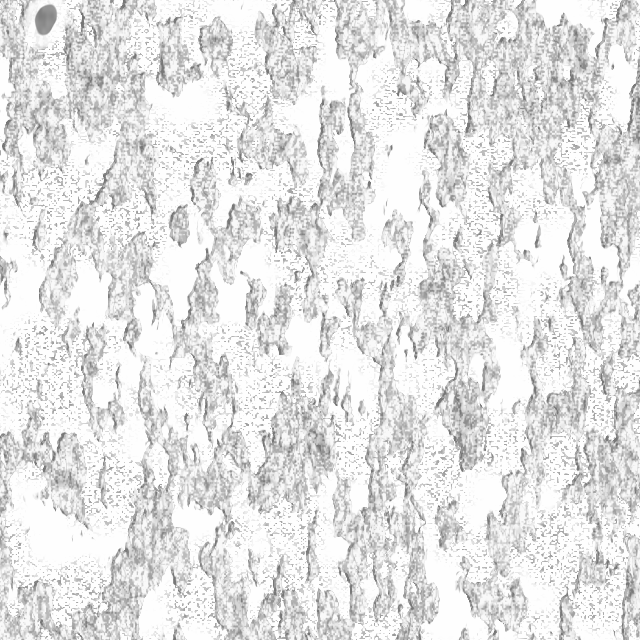
Write a three.js fragment shader that draws this texture.

```glsl
varying vec2 vUv;

const vec3 PLATE_WHITE = vec3(0.995);
const float PLATE_LEVEL = 0.48;

float hash(vec2 p) {
  return fract(sin(dot(p, vec2(127.1, 311.7))) * 43758.5453);
}

float noise(vec2 p) {
  vec2 cell = floor(p);
  vec2 f = fract(p);
  f = f * f * (3.0 - 2.0 * f);
  float low = mix(hash(cell), hash(cell + vec2(1.0, 0.0)), f.x);
  float high = mix(hash(cell + vec2(0.0, 1.0)), hash(cell + vec2(1.0)), f.x);
  return mix(low, high, f.y);
}

float fbm(vec2 p) {
  float sum = 0.0;
  float amplitude = 0.5;
  for (int i = 0; i < 4; i++) {
    sum += amplitude * noise(p);
    p = p * 2.03 + vec2(17.3, 9.1);
    amplitude *= 0.5;
  }
  return sum / 0.9375;
}

// Tall, ragged relief: high on the plates, low in the furrows
float barkHeight(vec2 uv) {
  vec2 warp = vec2(fbm(uv * vec2(34.0, 26.0)), fbm(uv * vec2(34.0, 26.0) + 31.0)) - 0.5;
  uv += warp * vec2(0.024, 0.03);
  return fbm(uv * vec2(43.0, 17.0) + 4.0) + 0.12 * (noise(uv * 6.0 + 8.0) - 0.5);
}

float plateMask(float height, float level) {
  return smoothstep(level - 0.022, level + 0.022, height);
}

// Thin wandering line along the middle level of a noise
float crackLine(vec2 p, float width) {
  return 1.0 - smoothstep(0.0, width, abs(noise(p) - 0.5));
}

// Fine fibres running up the furrows, broken by crisp grit
float fibreGrain(vec2 uv) {
  float sway = 0.03 * (fbm(uv * 16.0) - 0.5);
  float fibres = noise((uv + vec2(sway, 0.0)) * vec2(230.0, 80.0));
  float grit = noise(uv * vec2(410.0, 330.0) + 53.0);
  return smoothstep(0.34, 0.78, mix(fibres, grit, 0.5));
}

// Crisp grains gathered in loose patches
float speckle(vec2 uv) {
  float patches = smoothstep(0.36, 0.62, fbm(uv * 13.0 + 71.0));
  float grains = noise(uv * vec2(350.0, 390.0) + 19.0);
  return patches * smoothstep(0.6, 0.76, grains);
}

float ovalDistance(vec2 uv, vec2 center, vec2 radius, float lean) {
  vec2 d = uv - center;
  d.x -= lean * d.y;
  return length(d / radius);
}

void main() {
  float height = barkHeight(vUv);
  float leftHeight = barkHeight(vUv - vec2(0.004, -0.0015));
  float plate = plateMask(height, PLATE_LEVEL);
  float furrow = 1.0 - plate;
  float region = mix(0.8, 1.15, noise(vUv * 17.0 + 40.0));

  // Furrow floor: pale grain crossed by upright cracks
  vec2 crackUv = vUv + 0.012 * (fbm(vUv * 40.0) - 0.5);
  float cracks = crackLine(crackUv * vec2(120.0, 38.0), 0.14);
  float dark = furrow * region * (0.02 + 0.27 * fibreGrain(vUv) + 0.12 * cracks);

  // Deep pits
  float depth = 1.0 - smoothstep(0.22, 0.36, height);
  dark += 0.14 * depth * smoothstep(0.5, 0.7, noise(vUv * 40.0));

  // Shadow cast by plate edges, plus a faint outline
  float shadow = clamp(plateMask(leftHeight, PLATE_LEVEL) - plate, 0.0, 1.0);
  float outline = 1.0 - smoothstep(0.0, 0.03, abs(height - PLATE_LEVEL));
  float wear = smoothstep(0.25, 0.65, noise(vUv * vec2(55.0, 32.0) + 12.0));
  dark += (0.27 * shadow + 0.11 * outline) * mix(0.2, 1.0, wear);

  dark += plate * speckle(vUv) * mix(0.12, 0.4, noise(vUv * 190.0));

  // Knot in a pale collar
  float wobble = 0.25 * (noise(vUv * 70.0) - 0.5);
  float knot = ovalDistance(vUv, vec2(0.072, 0.97), vec2(0.016, 0.023), 0.15) + wobble;
  dark *= mix(0.15, 1.0, smoothstep(1.7, 2.3, knot));
  float knotTone = 0.38 + 0.12 * noise(vUv * vec2(160.0, 80.0));
  dark = mix(knotTone, dark, smoothstep(0.9, 1.08, knot));

  gl_FragColor = vec4(PLATE_WHITE - min(dark, 0.53), 1.0);
}
```
